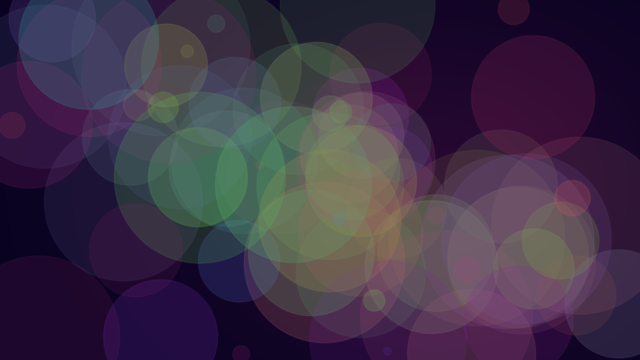
Give the GLSL for this background, as a WebGL 1 fragment shader.

```glsl
precision highp float;

uniform vec2 u_resolution;

#define DISC_COUNT 76
#define LARGE_COUNT 60.0
#define LOOSE_SHARE 0.24
#define SCATTER vec2(0.52, 0.36)
#define UPPER_LEFT vec2(0.50, 0.77)
#define LOWER_RIGHT vec2(1.33, 0.28)
#define OPACITY 0.20
#define RIM_WIDTH 0.005
#define RIM_GAIN 0.40
#define NAVY vec3(0.035, 0.010, 0.130)
#define PLUM vec3(0.150, 0.030, 0.190)
#define SEED 4.0

// Four random values from one number
vec4 hash4(float n) {
    vec4 p = fract(vec4(n) * vec4(0.1031, 0.1030, 0.0973, 0.1099));
    p += dot(p, p.wzxy + 33.33);
    return fract((p.xxyz + p.yzzw) * p.zywx);
}

// Fully saturated colour on a smooth hue circle
vec3 hueColor(float hue) {
    return 0.5 + 0.5 * cos(6.28318 * (hue + vec3(0.0, 0.667, 0.333)));
}

// Dark backdrop with a violet glow right of the middle
vec3 backdrop(vec2 p, float aspect) {
    vec2 offset = (p - vec2(0.68 * aspect, 0.48)) / vec2(0.85, 0.65);
    return mix(NAVY, PLUM, exp(-2.0 * dot(offset, offset)));
}

// Most discs gather around two clusters, the loose ones lie anywhere
vec2 discCenter(float i, bool loose, vec4 rnd, vec4 rnd2, float aspect) {
    if (loose) return rnd.xy * vec2(aspect, 1.0);
    float along = smoothstep(0.2, 0.8, fract(i * 0.618034));
    vec2 middle = mix(UPPER_LEFT, LOWER_RIGHT, along);
    middle.x *= aspect * 0.5625;
    return middle + (rnd.xy + rnd2.xy - 1.0) * SCATTER;
}

// Teal and green on the left, rose and olive on the right, violet when loose
vec3 discColor(float x, bool loose, vec4 rnd) {
    if (loose) {
        vec3 deep = hueColor(mix(0.70, 1.03, rnd.z));
        return mix(vec3(0.40), deep, 0.65) * 0.85;
    }
    float hue = mix(0.56, -0.06, x) + 0.62 * (rnd.z - 0.5);
    return mix(vec3(0.48), hueColor(hue), mix(0.15, 0.60, rnd.w));
}

void main() {
    float aspect = u_resolution.x / u_resolution.y;
    float pixel = 1.0 / u_resolution.y;
    vec2 p = gl_FragCoord.xy * pixel;
    vec3 color = backdrop(p, aspect);

    // Layer translucent discs, the small ones on top
    for (int k = 0; k < DISC_COUNT; k++) {
        float i = float(k) + 1.0;
        vec4 rnd = hash4(i * 7.31 + SEED);
        vec4 rnd2 = hash4(i * 3.77 + SEED + 91.7);
        bool loose = fract(i * 0.754878) < LOOSE_SHARE;

        float size = fract(i * 0.569840);
        float radius = i <= LARGE_COUNT ? mix(0.10, 0.25, size)
                                        : mix(0.010, 0.055, size);
        vec2 center = discCenter(i, loose, rnd, rnd2, aspect);
        float dist = length(p - center) - radius;

        // Crisp edge with a faint brighter rim
        float disc = 1.0 - smoothstep(-pixel, pixel, dist);
        float rim = smoothstep(-RIM_WIDTH, 0.0, dist);
        float alpha = OPACITY * mix(0.6, 1.4, rnd2.z) * (1.0 + RIM_GAIN * rim);
        color = mix(color, discColor(center.x / aspect, loose, rnd), disc * alpha);
    }

    gl_FragColor = vec4(color, 1.0);
}
```
